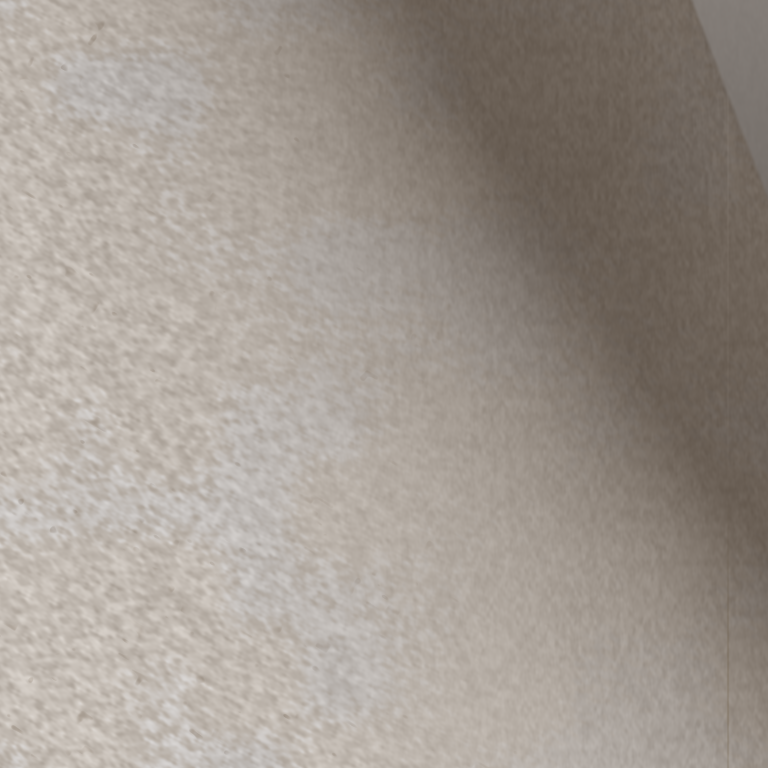
Reproduce this texture procedurally as a Shadertoy shader.

```glsl
// Rough plaster wall under a soft diagonal shadow, with a grey wall in the corner.
// Light falls off exponentially around a curved shadow core; stretched value
// noise gives coarse slanted grain on the left and fine upright grain on the right.

#define LIT_COLOR    vec3(0.780, 0.750, 0.718)
#define SHADE_COLOR  vec3(0.405, 0.362, 0.322)
#define CORNER_COLOR vec3(0.500, 0.475, 0.455)
#define COOL_TINT    vec3(-0.012, 0.002, 0.022)
#define SHADOW_POS   0.99
#define SHADOW_FALL  4.5
#define COARSE_GRAIN 0.125
#define FINE_GRAIN   0.065
#define SEAM_X       0.948

float hash(vec2 p) {
    return fract(sin(dot(p, vec2(127.1, 311.7))) * 43758.5453);
}

float noise(vec2 p) {
    vec2 i = floor(p), f = fract(p);
    f = f * f * (3.0 - 2.0 * f);
    return mix(mix(hash(i), hash(i + vec2(1, 0)), f.x),
               mix(hash(i + vec2(0, 1)), hash(i + vec2(1, 1)), f.x), f.y);
}

// Two octaves, centred on zero; the second is turned to hide the lattice
float grain(vec2 p) {
    vec2 turned = mat2(0.8, 0.6, -0.6, 0.8) * p * 1.7 + 31.0;
    return noise(p) + 0.6 * noise(turned) - 0.8;
}

// Signed distance across the shadow core, negative on the lit side
float shadowDistance(vec2 p) {
    float along = dot(p, vec2(0.546, -0.838)) + 0.085;
    return dot(p, vec2(0.838, 0.546)) - SHADOW_POS - 0.1 * along * along;
}

// 0 in the shadow core, 1 in full light
float lightAmount(vec2 p) {
    float s = shadowDistance(p);
    float away = max(-s, 0.0) + 0.16 * max(s, 0.0);
    away = sqrt(away * away + 0.0009);
    return 1.0 - 1.12 * exp(-SHADOW_FALL * away);
}

void mainImage(out vec4 fragColor, in vec2 fragCoord) {
    vec2 p = fragCoord / iResolution.xy;
    float px = 1.0 / iResolution.y;

    // Base light with faint large blotches
    float blotch = noise(p * 7.0 + 3.0) + noise(p * 17.0) - 1.0;
    vec3 color = mix(SHADE_COLOR, LIT_COLOR, lightAmount(p)) + 0.012 * blotch;

    // Grain: coarse and slanted on the left, fine and upright on the right
    float fineSide = smoothstep(0.1, 0.8, p.x + 0.25 * (p.y - 0.5));
    vec2 slanted = vec2(dot(p, vec2(0.85, -0.53)), dot(p, vec2(0.53, 0.85)));
    float coarse = grain(slanted * vec2(90.0, 150.0));
    float fine = grain(p * vec2(200.0, 105.0) + 57.0);
    float relief = mix(COARSE_GRAIN * coarse, FINE_GRAIN * fine, fineSide);
    color += relief * mix(0.55, 1.0, lightAmount(p)) * vec3(0.95, 1.0, 1.05);

    // Cool pale patches and small warm pits, mostly on the coarse side
    float patches = smoothstep(0.5, 0.85, noise(p * 9.0 + 12.0) + 0.35 * coarse);
    color += (COOL_TINT + 0.012) * patches * (1.0 - 0.6 * fineSide);
    float pits = smoothstep(0.80, 0.95, noise(slanted * vec2(75.0, 110.0) + 91.0));
    pits *= smoothstep(0.55, 0.85, noise(p * 45.0 + 8.0));
    color -= vec3(0.08, 0.09, 0.10) * pits * (1.0 - fineSide);

    // Thin vertical seam, fading upward
    float seam = 1.0 - smoothstep(0.0, 0.0012 + px, abs(p.x - SEAM_X));
    color -= vec3(0.05, 0.06, 0.08) * seam * (1.0 - smoothstep(0.05, 0.4, p.y));
    color += 0.018 * seam * smoothstep(0.3, 0.5, p.y);

    // Smooth grey wall beyond the slanted corner edge
    float edge = dot(p - vec2(0.9, 1.0), vec2(0.933, 0.359));
    edge += 0.12 * (p.x - 0.9) * (1.0 - p.x);
    vec3 corner = CORNER_COLOR + 0.22 * (p.y - 0.93) + 0.012 * fine;
    color -= 0.025 * exp(-abs(edge) * 130.0);
    color = mix(color, corner, smoothstep(-0.003, 0.003 + px, edge));

    fragColor = vec4(color, 1.0);
}
```
